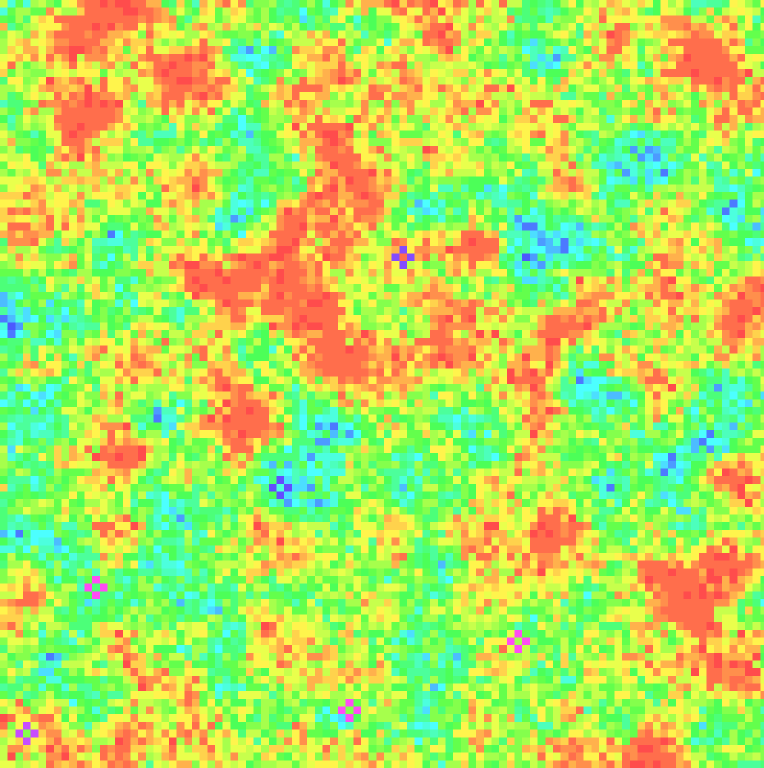
A Shadertoy shader for this texture:

```glsl
// Rainbow mosaic: square cells whose stepped hue follows clumped noise plus grain.
#define CELLS 100.0        // cells along the canvas height
#define HUE_STEPS 32.0     // steps in the full hue circle
#define SATURATION 0.70
#define MEAN_STEP 6.15     // average hue step, yellow
#define BROAD_SPREAD 1.2   // spreads are standard deviations in hue steps
#define CLUMP_SPREAD 3.1
#define DETAIL_SPREAD 1.9
#define GRAIN_SPREAD 2.2
#define RED_FLOOR 1.5      // below this, cells become flat red
#define DEEP_RED_SHARE 0.18
#define SPECK_CHANCE 0.04  // chance of a violet speck per block
#define BLOCK 10.0         // cells along one block

float hash(vec2 p, float seed) {
    vec3 q = fract(vec3(p.xyx + seed * vec3(17.3, 41.7, 17.3)) * 0.1031);
    q += dot(q, q.yzx + 33.33);
    return fract((q.x + q.y) * q.z);
}

// Value noise with zero mean and about unit deviation
float noise(vec2 p, float seed) {
    vec2 i = floor(p), f = fract(p);
    f = f * f * (3.0 - 2.0 * f);
    float low = mix(hash(i, seed), hash(i + vec2(1, 0), seed), f.x);
    float high = mix(hash(i + vec2(0, 1), seed), hash(i + vec2(1, 1), seed), f.x);
    return (mix(low, high, f.y) - 0.5) / 0.214;
}

vec2 turn(vec2 p, float angle) {
    float c = cos(angle), s = sin(angle);
    return mat2(c, s, -s, c) * p;
}

// Rare three by three checker of violet or magenta; -1 where absent
float speckStep(vec2 cell) {
    vec2 block = floor(cell / BLOCK);
    if (hash(block, 7.0) > SPECK_CHANCE) return -1.0;
    vec2 center = 2.0 + floor(6.0 * vec2(hash(block, 8.0), hash(block, 9.0)));
    vec2 d = abs(cell - block * BLOCK - center);
    bool checker = max(d.x, d.y) < 1.5 && mod(d.x + d.y, 2.0) > 0.5;
    return checker ? floor(21.0 + 7.0 * hash(block, 10.0)) : -1.0;
}

float hueStep(vec2 cell) {
    float speck = speckStep(cell);
    if (speck >= 0.0) return speck;

    // Clumps at three sizes
    float level = MEAN_STEP
        + BROAD_SPREAD * noise(turn(cell, 0.4) / 18.0, 1.0)
        + CLUMP_SPREAD * noise(turn(cell, 0.9) / 7.5, 2.0)
        + DETAIL_SPREAD * noise(turn(cell, 0.2) / 3.7, 3.0);

    // Grain per cell, calmer inside the red clumps
    float grain = (hash(cell, 4.0) + hash(cell, 5.0) - 1.0) / 0.408;
    level += GRAIN_SPREAD * grain * mix(0.55, 1.1, smoothstep(-1.0, 6.0, level));

    if (level < RED_FLOOR) return hash(cell, 6.0) < DEEP_RED_SHARE ? 0.0 : 1.0;
    return min(floor(level + 0.5), 21.0);
}

vec3 hueColor(float hue) {
    vec3 ramp = abs(mod(hue * 6.0 + vec3(0, 4, 2), 6.0) - 3.0) - 1.0;
    return mix(vec3(1), clamp(ramp, 0.0, 1.0), SATURATION);
}

void mainImage(out vec4 fragColor, in vec2 fragCoord) {
    // Four samples per pixel smooth the cell edges
    vec3 color = vec3(0);
    for (int k = 0; k < 4; k++) {
        vec2 offset = vec2(k % 2, k / 2) * 0.5 - 0.25;
        vec2 cell = floor((fragCoord + offset) / iResolution.y * CELLS);
        color += 0.25 * hueColor(hueStep(cell) / HUE_STEPS);
    }
    fragColor = vec4(color, 1);
}
```
